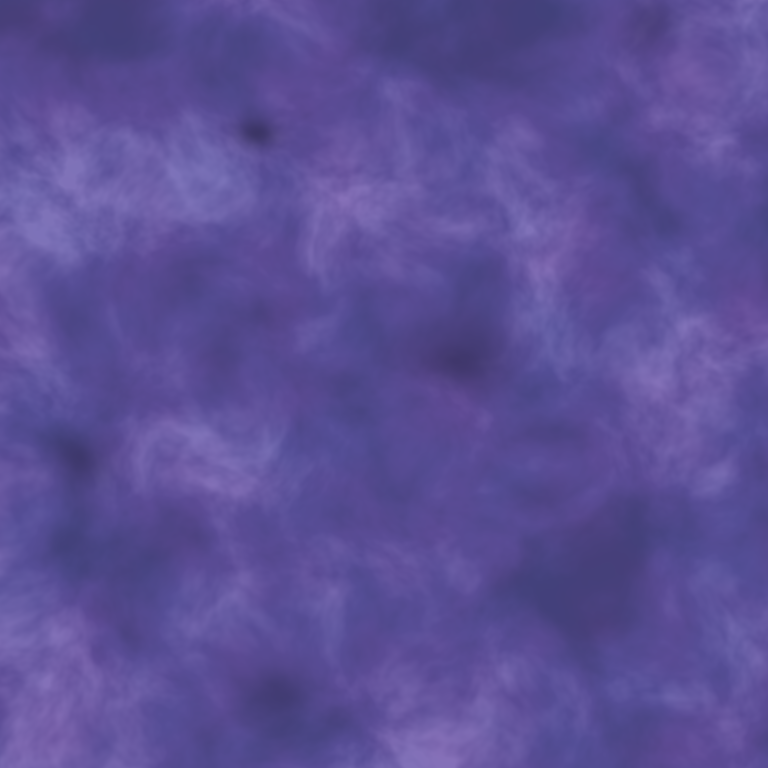
A three.js fragment shader for this texture:

```glsl
// Mottled violet clouds with pale wispy patches and a few dark smudges.
varying vec2 vUv;

vec2 gradient(vec2 cell) {
  float h = fract(sin(dot(cell, vec2(127.1, 311.7))) * 43758.55);
  float angle = 6.2832 * h;
  return vec2(cos(angle), sin(angle));
}

float gradientNoise(vec2 p) {
  vec2 i = floor(p);
  vec2 f = fract(p);
  vec2 u = f * f * f * (f * (f * 6.0 - 15.0) + 10.0);
  vec2 e = vec2(0.0, 1.0);
  float low = mix(dot(gradient(i), f), dot(gradient(i + e.yx), f - e.yx), u.x);
  float high = mix(dot(gradient(i + e.xy), f - e.xy), dot(gradient(i + e.yy), f - e.yy), u.x);
  return mix(low, high, u.y);
}

// Three octaves, each turned to hide the lattice.
float fbm(vec2 p) {
  float sum = 0.0;
  float amplitude = 1.0;
  for (int i = 0; i < 3; i++) {
    sum += amplitude * gradientNoise(p);
    p = mat2(1.6, 1.2, -1.2, 1.6) * p + 7.3;
    amplitude *= 0.56;
  }
  return sum;
}

// Scattered soft smudges with ragged outlines.
float smudges(vec2 p) {
  float cover = 0.0;
  for (int i = 0; i < 5; i++) {
    float n = float(i);
    vec2 center = fract(vec2(0.34, 0.83) + n * vec2(0.755, 0.57));
    float radius = mix(0.035, 0.065, fract(n * 0.618));
    float strength = mix(0.8, 0.35, fract(n * 0.414));
    float d = length((p - center) * vec2(0.9, 1.15)) / radius;
    cover = max(cover, strength * exp(-1.6 * d * d));
  }
  return cover;
}

void main() {
  // Gently bent coordinates
  vec2 bend = vec2(gradientNoise(vUv * 7.0 + 3.1), gradientNoise(vUv * 7.0 + 19.7));
  vec2 p = vUv + 0.035 * bend;

  // Broad clouds, with finer texture mostly in the pale parts
  float cloud = 0.36 + 0.78 * fbm(p * 4.2 + 11.4);
  float pale = smoothstep(0.1, 0.75, cloud);
  float shade = cloud + mix(0.1, 0.36, pale) * fbm(p * 26.0 + 5.2);

  // Thin bright fibres
  float ridge = 1.0 - abs(gradientNoise(p * 11.0 + 41.0)) * 7.0;
  shade += 0.1 * pale * smoothstep(0.0, 1.0, ridge);

  // Colour ramp
  vec3 indigo = vec3(0.27, 0.25, 0.48);
  vec3 violet = vec3(0.35, 0.30, 0.59);
  vec3 lilac = vec3(0.49, 0.43, 0.71);
  vec3 color = mix(indigo, violet, smoothstep(-0.15, 0.42, shade));
  color = mix(color, lilac, clamp((shade - 0.36) / 0.62, 0.0, 1.1));

  // Drifts of pink and blue
  float tint = fbm(vUv * 6.0 + 63.0);
  color += tint * vec3(0.035, -0.012, -0.004);

  // Dark smudges
  vec3 slate = vec3(0.20, 0.18, 0.35);
  color = mix(color, slate, smudges(p + 0.012 * bend.yx));

  gl_FragColor = vec4(color, 1.0);
}
```
